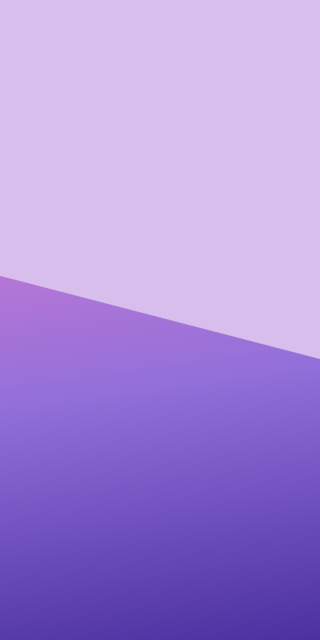
Give the GLSL for this background, as a Shadertoy shader.

```glsl
// Pale lilac sky above a slanted violet panel with a tilted three-stop gradient.

const vec3 LILAC  = vec3(0.848, 0.747, 0.928);
const vec3 ORCHID = vec3(0.710, 0.463, 0.836);
const vec3 VIOLET = vec3(0.572, 0.437, 0.853);
const vec3 INDIGO = vec3(0.295, 0.190, 0.625);

// Heights of the panel's top edge at the left and right sides
const float EDGE_LEFT  = 0.569;
const float EDGE_RIGHT = 0.439;

// Gradient stops, measured downward from the top, and sideways tilt
const float STOP_ORCHID = 0.431;
const float STOP_VIOLET = 0.638;
const float STOP_INDIGO = 1.070;
const float TILT = 0.070;

float ramp(float from, float to, float t) {
    return clamp((t - from) / (to - from), 0.0, 1.0);
}

vec3 panelColor(vec2 uv) {
    float depth = 1.0 - uv.y + TILT * uv.x;
    vec3 upper = mix(ORCHID, VIOLET, ramp(STOP_ORCHID, STOP_VIOLET, depth));
    return mix(upper, INDIGO, ramp(STOP_VIOLET, STOP_INDIGO, depth));
}

void mainImage(out vec4 fragColor, in vec2 fragCoord) {
    vec2 uv = fragCoord / iResolution.xy;

    // Slanted edge, smoothed over about one pixel
    float aboveEdge = uv.y - mix(EDGE_LEFT, EDGE_RIGHT, uv.x);
    float panelMask = clamp(0.5 - aboveEdge / fwidth(aboveEdge), 0.0, 1.0);

    fragColor = vec4(mix(LILAC, panelColor(uv), panelMask), 1.0);
}
```
